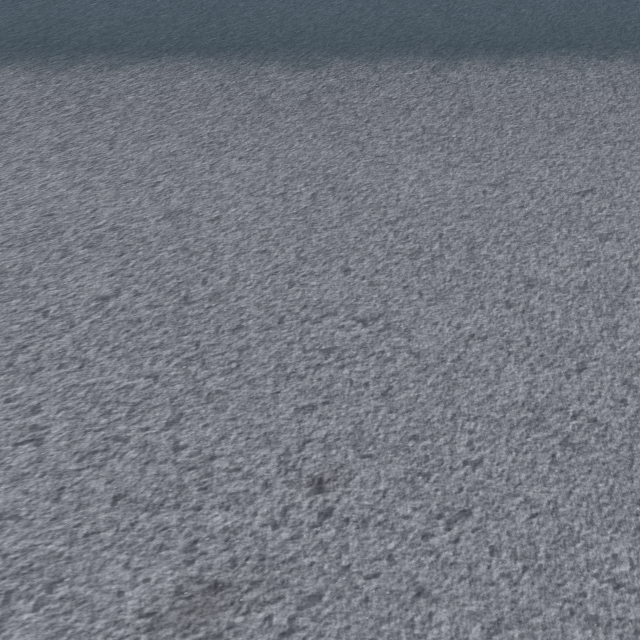
Give the GLSL for this texture, as a WebGL 2 fragment shader.

```glsl
#version 300 es
precision highp float;
// Worn grey asphalt receding towards a soft blue shadow along the top.
// Skewed perspective coordinates feed layered value noise, shaded as relief,
// with warm dark pits, scattered pale chips and a few broad stains.

uniform vec2 u_resolution;
out vec4 outColor;

const vec3 NEAR_GREY = vec3(0.485, 0.495, 0.525);
const vec3 MID_GREY = vec3(0.480, 0.490, 0.520);
const vec3 FAR_GREY = vec3(0.430, 0.445, 0.475);
const vec3 SHADOW_TOP = vec3(0.305, 0.355, 0.395);
const vec3 SHADOW_LOW = vec3(0.285, 0.330, 0.368);
const vec3 PIT_TINT = vec3(0.15, 0.165, 0.19);
const vec3 CHIP_TINT = vec3(0.72, 0.73, 0.76);
const float SHADOW_EDGE = 0.902;
const float SHADOW_BLUR = 0.026;
const float HORIZON = 2.2;               // higher means flatter perspective
const float STREAK_SLOPE = 0.24;         // rise of the grain to the right
const vec2 GRAIN_SCALE = vec2(170.0, 520.0);
const float GRAIN_CONTRAST = 0.27;
const float RELIEF = 0.13;
const float CHIP_CHANCE = 0.13;

// Integer hash of a lattice cell, 0 to 1
float hash(vec2 cell, uint seed) {
    uvec2 c = uvec2(ivec2(cell));
    uint h = c.x * 1597334u ^ c.y * 3812015u ^ seed * 974711u;
    h = (h ^ (h >> 15)) * 2246822u + 9737u;
    h = (h ^ (h >> 13)) * 3266489u;
    h ^= h >> 16;
    return float(h & 65535u) / 65535.0;
}

float noise(vec2 p, uint seed) {
    vec2 cell = floor(p);
    vec2 f = fract(p);
    f = f * f * (3.0 - 2.0 * f);
    float low = mix(hash(cell, seed), hash(cell + vec2(1, 0), seed), f.x);
    float high = mix(hash(cell + vec2(0, 1), seed), hash(cell + vec2(1, 1), seed), f.x);
    return mix(low, high, f.y);
}

// Stone grain, centred on zero
float grain(vec2 p) {
    mat2 turn = mat2(0.94, 0.34, -0.34, 0.94);
    float sum = 0.0;
    float weight = 0.42;
    for (uint i = 0u; i < 4u; i++) {
        sum += weight * (noise(p, i + 1u) - 0.5);
        p = turn * p * 1.65 + 17.3;
        weight *= 0.8;
    }
    return sum;
}

// Pale elongated chips scattered one per cell
float chips(vec2 p) {
    vec2 home = floor(p);
    float cover = 0.0;
    for (int y = -1; y <= 1; y++) {
        for (int x = -1; x <= 1; x++) {
            vec2 cell = home + vec2(x, y);
            vec2 centre = cell + vec2(hash(cell, 21u), hash(cell, 22u));
            float size = mix(0.15, 0.45, pow(hash(cell, 23u), 3.0));
            float d = length((p - centre) * vec2(0.8, 1.0)) / size;
            float chosen = step(hash(cell, 24u), CHIP_CHANCE);
            cover = max(cover, chosen * mix(0.3, 1.0, hash(cell, 25u)) * smoothstep(1.0, 0.35, d));
        }
    }
    return cover;
}

// Soft tilted ellipse
float stain(vec2 uv, vec2 centre, vec2 radius) {
    vec2 d = uv - centre;
    d.y -= 0.3 * d.x;
    return exp(-dot(d / radius, d / radius));
}

void main() {
    vec2 uv = gl_FragCoord.xy / u_resolution;

    // Ground coordinates: finer with distance, streaks leaning up to the right
    float skewed = uv.y - STREAK_SLOPE * (uv.x - 0.5);
    float depth = 1.0 / (HORIZON - skewed);
    vec2 ground = vec2((uv.x - 0.5) * depth, depth) * GRAIN_SCALE;
    ground.x *= mix(0.9, 1.35, uv.x);
    float nearness = 1.0 - smoothstep(0.15, 1.0, uv.y);

    // Broad tone and shadow band
    vec3 color = mix(NEAR_GREY, MID_GREY, smoothstep(0.1, 0.6, uv.y));
    color = mix(color, FAR_GREY, smoothstep(0.68, 0.91, uv.y));
    float ragged = 0.016 * (noise(ground * 0.25, 31u) - 0.5);
    float edge = uv.y - 0.01 * (uv.x - 0.5) + ragged - SHADOW_EDGE;
    float shadow = smoothstep(-SHADOW_BLUR, SHADOW_BLUR, edge);
    color = mix(color, mix(SHADOW_LOW, SHADOW_TOP, smoothstep(0.91, 1.0, uv.y)), shadow);
    float light = mix(1.0, 0.42, shadow);

    // Grain and relief
    float height = grain(ground);
    float slope = height - grain(ground + vec2(-0.35, 0.5));
    float mottle = noise(ground * 0.13, 41u) + noise(ground * 0.3, 42u) - 1.0;
    float contrast = light * mix(0.72, 1.1, nearness);
    color += contrast * (GRAIN_CONTRAST * height + RELIEF * slope + 0.022 * mottle);

    // Pits and stains
    float pits = smoothstep(0.69, 0.96, noise(ground * 0.75 + 9.0, 51u) + 0.10 * mottle);
    color = mix(color, PIT_TINT, pits * light * mix(0.16, 0.42, nearness));
    float stains = stain(uv, vec2(0.505, 0.247), vec2(0.028, 0.014))
                 + stain(uv, vec2(0.32, 0.055), vec2(0.07, 0.03));
    color *= 1.0 - 0.20 * stains * (0.6 + 0.8 * noise(ground * 0.6, 52u));

    // Chips
    color = mix(color, CHIP_TINT, chips(ground * 0.6) * light * mix(0.4, 0.65, nearness));
    outColor = vec4(clamp(color, 0.0, 1.0), 1.0);
}
```
